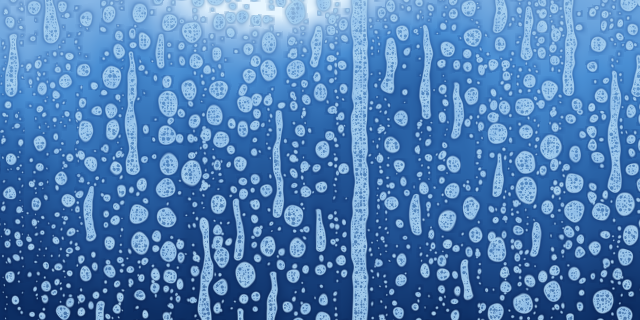
This texture is drawn by a WebGL 2 fragment shader. Its source:

```glsl
#version 300 es
precision highp float;
// Foamy soap drops and vertical runs on a pane in front of a blue gradient.

uniform vec2 u_resolution;
out vec4 fragColor;

const vec3 NAVY  = vec3(0.05, 0.18, 0.39);
const vec3 DEEP  = vec3(0.11, 0.29, 0.54);
const vec3 BLUE  = vec3(0.17, 0.40, 0.67);
const vec3 SKY   = vec3(0.29, 0.56, 0.83);
const vec3 PALE  = vec3(0.55, 0.73, 0.91);
const vec3 GLOW  = vec3(0.90, 0.96, 1.00);
const vec3 FOAM  = vec3(0.59, 0.77, 0.93);
const vec3 FROTH = vec3(0.71, 0.86, 0.96);

const float RUN_X = 1.125;             // long run from top to bottom
const float RUN_HALF = 0.023;
const vec2  STREAK_CELL = vec2(0.115, 0.50);
const float STREAK_RADIUS = 0.0145;
const float STREAK_SHARE = 0.74;
const vec2  BIG_CELL = vec2(0.080, 0.090);
const vec2  SMALL_CELL = vec2(0.039, 0.041);
const vec2  DOT_CELL = vec2(0.026, 0.021);
const float GAP = 0.004;
const float RIM_WIDTH = 0.006;
const float WARP = 0.009;

float hash(vec2 p) {
    return fract(sin(dot(p, vec2(127.1, 311.7))) * 43758.5453);
}

float noise(vec2 p) {
    vec2 i = floor(p), f = fract(p);
    f = f * f * (3.0 - 2.0 * f);
    return mix(mix(hash(i), hash(i + vec2(1, 0)), f.x),
               mix(hash(i + vec2(0, 1)), hash(i + vec2(1, 1)), f.x), f.y);
}

// Gaussian falloff around a centre
float bump(vec2 p, vec2 centre, vec2 width) {
    vec2 q = (p - centre) / width;
    return exp(-dot(q, q));
}

// Blurred scene behind the pane
vec3 backdrop(vec2 p) {
    float t = 0.25 + 3.05 * p.y;
    t += 2.1 * bump(p, vec2(0.85, 1.03), vec2(0.38, 0.15));
    t += 1.1 * bump(p, vec2(0.0, 0.85), vec2(0.26, 0.38));
    t -= 0.5 * bump(p, vec2(1.25, 0.70), vec2(0.20, 0.25));
    t += 0.9 * (noise(p * vec2(3.0, 2.5) + 4.0) - 0.5);
    t += 0.25 * (noise(p * vec2(22.0, 3.0)) - 0.5);
    vec3 c = mix(NAVY, DEEP, clamp(t, 0.0, 1.0));
    c = mix(c, BLUE, clamp(t - 1.0, 0.0, 1.0));
    c = mix(c, SKY, clamp(t - 2.0, 0.0, 1.0));
    c = mix(c, PALE, clamp(t - 3.0, 0.0, 1.0));
    return mix(c, GLOW, clamp(t - 4.0, 0.0, 1.0));
}

// Distance to the runs: wavy, with a heavier lower end
float streakDist(vec2 p) {
    float d = abs(p.x - RUN_X - 0.003 * sin(p.y * 19.0)) - RUN_HALF;
    for (int i = -1; i <= 1; i++) {
        float col = floor(p.x / STREAK_CELL.x) + float(i);
        float shift = hash(vec2(col, 3.0));
        vec2 id = vec2(col, floor(p.y / STREAK_CELL.y + shift));
        float a = hash(id + 11.0), b = hash(id + 23.0), c = hash(id + 31.0);
        float reach = STREAK_CELL.y * mix(0.09, 0.38, b * b);
        vec2 centre = (id + vec2(0.3 + 0.4 * a, 0.5 - shift)) * STREAK_CELL;
        centre.y += (2.0 * c - 1.0) * (0.43 * STREAK_CELL.y - reach);
        if (hash(id + 5.0) > STREAK_SHARE || abs(centre.x - RUN_X) < 0.055) continue;
        vec2 q = p - centre;
        q.x += 0.005 * sin(q.y * 27.0 + a * 40.0);
        float t = clamp(q.y / reach, -1.0, 1.0);
        float radius = STREAK_RADIUS * mix(0.75, 1.2, c)
                     * (1.0 - 0.28 * t + 0.2 * sin(q.y * 48.0 + b * 30.0));
        d = min(d, length(vec2(q.x, q.y - t * reach)) - radius);
    }
    return d;
}

// One drop per cell, kept clear of the runs; drop = centre and radius
float dropDist(vec2 p, vec2 cell, vec2 radii, float share, float seed, out vec3 drop) {
    float col = floor(p.x / cell.x);
    float shift = hash(vec2(col, seed));
    vec2 id = vec2(col, floor(p.y / cell.y + shift));
    float x = (col + 0.5) * cell.x;
    float size = 1.0 - 0.40 * exp(-pow(x / 0.32, 2.0)) - 0.35 * exp(-pow((x - 1.28) / 0.11, 2.0));
    float radius = size * mix(radii.x, radii.y, hash(id + seed));
    float stretch = mix(1.0, 1.4, pow(hash(id + seed + 7.0), 1.5));
    vec2 room = max(0.5 * cell - radius * vec2(1.0, stretch) - 0.5 * GAP, 0.0);
    vec2 jitter = 2.0 * vec2(hash(id + seed + 13.0), hash(id + seed + 19.0)) - 1.0;
    vec2 centre = (id + vec2(0.5, 0.5 - shift)) * cell + jitter * room;
    drop = vec3(centre, radius);
    bool absent = hash(id + seed + 29.0) > share || streakDist(centre) < radius * 1.15 + GAP;
    return absent ? 1.0 : length((p - centre) / vec2(1.0, stretch)) - radius;
}

float bigDist(vec2 p, out vec3 drop) {
    return dropDist(p, BIG_CELL, vec2(0.015, 0.033), 0.80, 41.0, drop);
}

// Small round holes in the foam
float bubbles(vec2 p, float scale, float px) {
    vec2 id = floor(p / scale);
    float radius = mix(0.08, 0.42, pow(hash(id + 3.0), 1.5));
    vec2 jitter = 2.0 * vec2(hash(id + 17.0), hash(id + 47.0)) - 1.0;
    float d = length(fract(p / scale) - 0.5 - jitter * (0.5 - radius)) - radius;
    return 1.0 - smoothstep(-0.6 * px / scale, 0.6 * px / scale, d);
}

void main() {
    vec2 p = gl_FragCoord.xy / u_resolution.y;
    float px = 1.0 / u_resolution.y;
    vec2 w = p + WARP * (vec2(noise(p * 30.0), noise(p * 30.0 + 50.0)) - 0.5);

    // Runs and drops, smaller ones only where larger ones leave space
    vec3 drop, other;
    float d = min(streakDist(w), bigDist(w, drop));
    float small = dropDist(w, SMALL_CELL, vec2(0.007, 0.016), 0.62, 67.0, drop);
    if (bigDist(drop.xy, other) > drop.z + GAP) d = min(d, small);
    float chain = hash(vec2(floor(w.x / DOT_CELL.x), 9.0)) < 0.35 ? 0.75 : 0.12;
    float dots = dropDist(w, DOT_CELL, vec2(0.002, 0.006), chain, 83.0, drop);
    if (bigDist(drop.xy, other) > drop.z + GAP) d = min(d, dots);

    // Dark wet rim around every shape
    vec3 back = backdrop(p);
    vec3 color = mix(back, back * vec3(0.45, 0.62, 0.78), 0.7 * exp(-max(d, 0.0) / RIM_WIDTH));

    // Foam body with a pale edge and dark holes
    vec3 foam = mix(FOAM, FROTH, 0.75 * noise(p * 45.0) + 0.3 * smoothstep(0.006, 0.0, -d));
    float holes = max(bubbles(p, 0.014, px), 0.75 * bubbles(p + 0.37, 0.009, px));
    holes *= smoothstep(0.002, 0.007, -d);
    foam = mix(foam, mix(BLUE, back, 0.4), 0.65 * holes);
    color = mix(color, foam, 0.95 * (1.0 - smoothstep(-px, px, d)));
    fragColor = vec4(color, 1.0);
}
```
